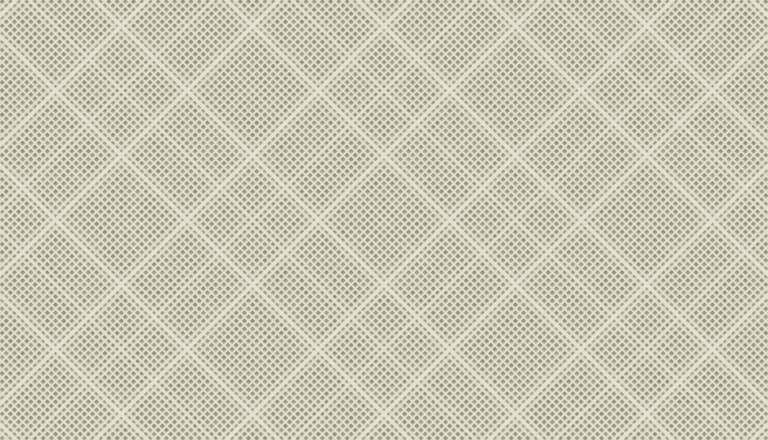
A WebGL 2 fragment shader for this pattern:

```glsl
#version 300 es
precision highp float;
// Pale woven lattice: two diagonal sets of threads leave small dark holes.
// Hole widths follow a repeating plaid, so fine bands form large diamonds;
// sine-hash variation per hole and a fine grain give the cloth its wear.
uniform vec2 u_resolution;
out vec4 outColor;

const vec2 REPEAT = vec2(0.2986, 0.294);  // diamond size, in canvas heights
const vec2 NODE = vec2(0.5, 0.647);       // a crossing of two main bands
const float THREADS = 16.0;               // threads along one diamond side
const vec3 HIGHLIGHT = vec3(0.90, 0.89, 0.83);
const vec3 THREAD = vec3(0.85, 0.845, 0.77);
const vec3 GROOVE = vec3(0.77, 0.755, 0.67);
const vec3 HOLE = vec3(0.58, 0.55, 0.455);

float hash(vec2 p) {
  return fract(sin(dot(p, vec2(127.1, 311.7))) * 43758.5453);
}

float noise(vec2 p) {
  vec2 i = floor(p), f = fract(p);
  f = f * f * (3.0 - 2.0 * f);
  return mix(mix(hash(i), hash(i + vec2(1, 0)), f.x),
             mix(hash(i + vec2(0, 1)), hash(i + vec2(1, 1)), f.x), f.y);
}

// Distance to the nearest whole number.
float nearest(float t) {
  return abs(fract(t + 0.5) - 0.5);
}

// Soft-edged stripe of the given half width around distance zero.
float stripe(float d, float halfWidth, float soft) {
  return 1.0 - smoothstep(halfWidth - soft, halfWidth + soft, d);
}

// Slim bands at half repeats alternate between faint and clear.
float slimStrength(float t) {
  return mix(0.15, 0.7, mod(floor(t), 2.0));
}

// Half width of a gap: narrower beside the bands.
float gapWidth(float cell) {
  float t = (cell + 0.5) / THREADS;
  float main = 1.0 - smoothstep(0.03, 0.13, nearest(t));
  float slim = 1.0 - smoothstep(0.03, 0.13, nearest(t + 0.5));
  return 0.31 - 0.08 * main - 0.08 * slim * slimStrength(t);
}

// Opening between neighbouring threads of one set.
float gap(float t, float soft) {
  float c = t * THREADS;
  return stripe(abs(fract(c) - 0.5), gapWidth(floor(c)), soft);
}

// Raised band along one direction at whole and half repeats.
float band(float t, float soft) {
  float main = stripe(nearest(t) * THREADS, 0.33, soft);
  float slim = stripe(nearest(t + 0.5) * THREADS, 0.26, soft);
  return max(main, slimStrength(t) * slim);
}

// Thin shaded line on both sides of a main band.
float groove(float t, float soft) {
  return stripe(abs(nearest(t) * THREADS - 0.55), 0.09, soft);
}

void main() {
  vec2 p = (gl_FragCoord.xy - NODE * u_resolution) / u_resolution.y;
  vec2 q = p / REPEAT;
  vec2 t = vec2(-q.x, q.x) - q.y;  // both axes run downward, mirrored
  float soft = 1.15 * THREADS / (u_resolution.y * REPEAT.y);

  // Threads, brightest along their crests and where they cross.
  vec2 crest = 0.5 + 0.5 * cos(6.28318 * t * THREADS);
  float crossing = crest.x * crest.y;
  vec3 color = mix(THREAD, HIGHLIGHT, 0.2 * max(crest.x, crest.y) + 0.6 * crossing);

  // Holes, darker under their upper edge, each with its own depth.
  vec2 cell = floor(t * THREADS);
  vec2 local = fract(t * THREADS) - 0.5;
  float depth = 0.72 + 0.24 * hash(cell) - 0.45 * (local.x + local.y);
  float hole = gap(t.x, soft) * gap(t.y, soft);
  color = mix(color, HOLE, clamp(hole * depth, 0.0, 1.0));

  // Grooves and raised bands of the large diamonds.
  color = mix(color, GROOVE, 0.3 * max(groove(t.x, soft), groove(t.y, soft)));
  color = mix(color, HIGHLIGHT, 0.8 * max(band(t.x, soft), band(t.y, soft)));

  // Fine grain.
  color += 0.025 * (noise(p * 230.0) - 0.5);
  outColor = vec4(color, 1.0);
}
```
